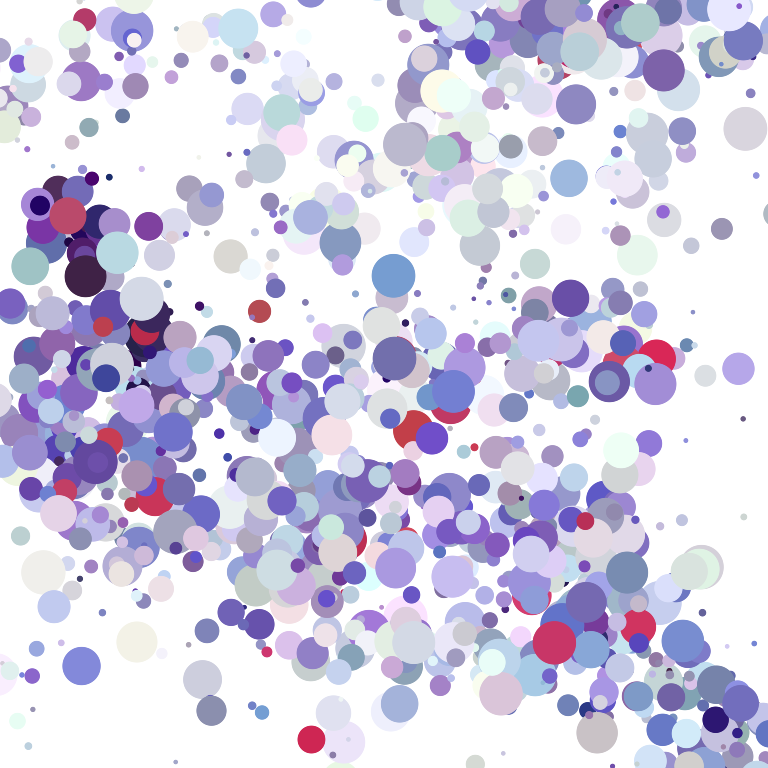
Reproduce this pattern procedurally as a three.js fragment shader.

```glsl
// Overlapping flat discs in violet, lavender and pale grey, clustered in loose bands on white.
varying vec2 vUv;

const float CELLS = 16.0;        // grid cells across the canvas
const int LAYERS = 10;           // disc candidates per cell
const float MIN_RADIUS = 0.003;
const float MAX_RADIUS = 0.029;  // below half a cell, so 2x2 cells suffice
const float EDGE = 0.0007;       // half width of the smoothed rim

const vec3 PAPER = vec3(1.0);
const vec3 MIST = vec3(0.93, 0.95, 0.96);
const vec3 LAVENDER = vec3(0.79, 0.80, 0.88);
const vec3 PERIWINKLE = vec3(0.55, 0.55, 0.76);
const vec3 VIOLET = vec3(0.44, 0.37, 0.71);
const vec3 INK = vec3(0.20, 0.09, 0.36);
const vec3 CRIMSON = vec3(0.78, 0.22, 0.36);

// Four random values from a 3D key
vec4 hash4(vec3 key) {
  vec4 q = fract(key.xyzx * vec4(0.1031, 0.1030, 0.0973, 0.1099));
  q += dot(q, q.wzxy + 33.33);
  return fract((q.xxyz + q.yzzw) * q.zywx);
}

float segmentDistance(vec2 p, vec2 a, vec2 b) {
  vec2 ab = b - a;
  float t = clamp(dot(p - a, ab) / dot(ab, ab), 0.0, 1.0);
  return length(p - a - ab * t);
}

// Soft band along a segment: x is density, y is density times shade
vec2 band(vec2 p, vec2 a, vec2 b, float width, float density, float shade) {
  float d = segmentDistance(p, a, b) / width;
  return density * exp(-d * d) * vec2(1.0, shade);
}

// Crowding (x) and mean darkness (y) of the discs around p
vec2 clusterField(vec2 p) {
  vec2 sum = vec2(0.07, 0.02);
  // left column
  sum += band(p, vec2(0.11, 0.72), vec2(0.18, 0.53), 0.065, 0.8, 0.76);
  sum += band(p, vec2(0.06, 0.50), vec2(0.13, 0.33), 0.070, 0.8, 0.46);
  // middle and core
  sum += band(p, vec2(0.25, 0.49), vec2(0.82, 0.56), 0.070, 0.7, 0.40);
  sum += band(p, vec2(0.18, 0.38), vec2(0.37, 0.26), 0.080, 0.7, 0.45);
  sum += band(p, vec2(0.45, 0.34), vec2(0.75, 0.28), 0.105, 0.8, 0.42);
  sum += band(p, vec2(0.45, 0.16), vec2(0.63, 0.13), 0.055, 0.6, 0.16);
  // lower corners
  sum += band(p, vec2(0.75, 0.17), vec2(0.96, 0.03), 0.065, 0.9, 0.52);
  sum += band(p, vec2(0.03, 0.14), vec2(0.19, 0.23), 0.060, 0.2, 0.10);
  // pale upper part
  sum += band(p, vec2(0.25, 0.73), vec2(0.62, 0.74), 0.065, 0.5, 0.12);
  sum += band(p, vec2(0.52, 0.80), vec2(0.83, 0.77), 0.055, 0.4, 0.15);
  sum += band(p, vec2(0.56, 0.88), vec2(0.74, 0.91), 0.050, 0.4, 0.14);
  // top edge
  sum += band(p, vec2(0.56, 0.98), vec2(1.00, 0.95), 0.050, 0.8, 0.38);
  sum += band(p, vec2(0.00, 0.88), vec2(0.15, 0.92), 0.065, 0.6, 0.24);
  sum += band(p, vec2(0.26, 0.96), vec2(0.40, 0.88), 0.055, 0.5, 0.16);
  return vec2(min(sum.x, 0.85), sum.y / sum.x);
}

// Ramp from near white to dark ink
vec3 toneRamp(float tone) {
  vec3 color = mix(MIST, LAVENDER, smoothstep(0.0, 0.30, tone));
  color = mix(color, PERIWINKLE, smoothstep(0.30, 0.60, tone));
  color = mix(color, VIOLET, smoothstep(0.60, 0.80, tone));
  return mix(color, INK, smoothstep(0.80, 1.0, tone));
}

vec3 discColor(float shade, float size, vec4 rnd) {
  float small = 1.0 - size;
  float tone = clamp(shade + (rnd.x - 0.5) * 0.8 + 0.25 * small * small, 0.0, 1.0);
  float jitter = mix(0.13, 0.20, smoothstep(0.2, 0.6, tone));
  vec3 color = toneRamp(tone) + (rnd.yzw - 0.5) * jitter;
  float accent = step(0.96, fract(rnd.y * 7.0 + rnd.z * 5.0)) * step(0.25, shade);
  return clamp(mix(color, CRIMSON + (rnd.yzw - 0.5) * 0.15, accent), 0.0, 1.0);
}

// Paints one candidate disc of a cell over the colour below
vec3 paintDisc(vec3 below, vec2 p, vec2 cell, float layer) {
  vec3 key = vec3(cell + 20.0, layer * 3.0 + 5.0);
  vec4 rnd = hash4(key);
  vec2 center = (cell + rnd.xy) / CELLS;
  float dist = length(p - center);
  if (dist > MAX_RADIUS + EDGE) return below;

  vec2 field = clusterField(center);
  if (rnd.z > field.x) return below;

  // sparse places hold mostly small dots
  float size = pow(rnd.w, mix(2.2, 0.9, min(field.x * 1.5, 1.0)));
  float radius = mix(MIN_RADIUS, MAX_RADIUS, size);
  float cover = 1.0 - smoothstep(radius - EDGE, radius + EDGE, dist);
  return mix(below, discColor(field.y, size, hash4(key + 57.0)), cover);
}

void main() {
  vec3 color = PAPER;
  vec2 base = floor(vUv * CELLS - 0.5);
  for (int layer = 0; layer < LAYERS; layer++) {
    for (int y = 0; y < 2; y++) {
      for (int x = 0; x < 2; x++) {
        color = paintDisc(color, vUv, base + vec2(float(x), float(y)), float(layer));
      }
    }
  }
  gl_FragColor = vec4(color, 1.0);
}
```
